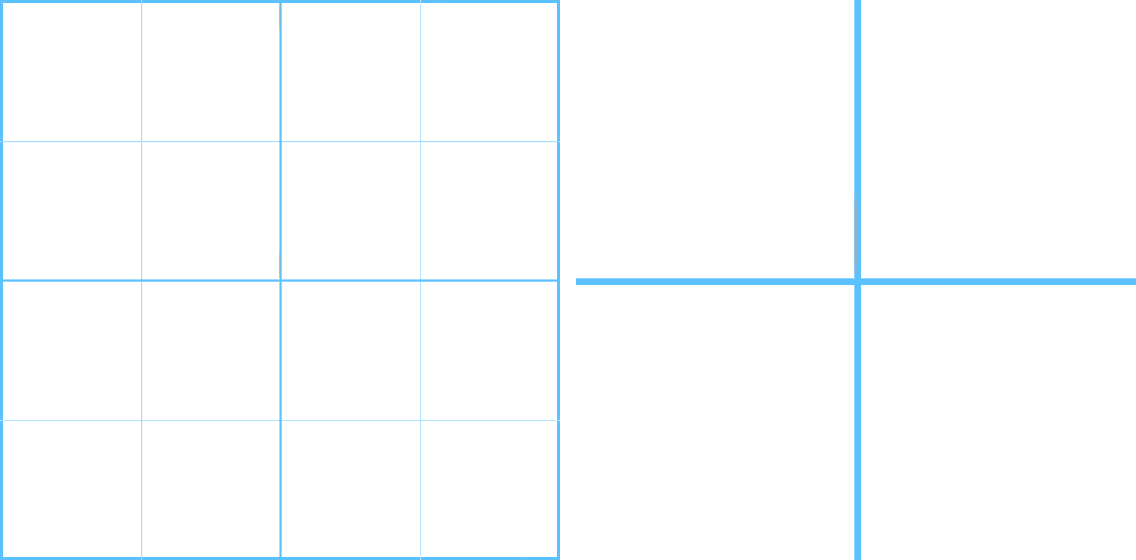
Left: the whole. Right: its middle third, enlarged.
A Shadertoy shader for this pattern:

```glsl
// Sky-blue ruled grid: four by four white cells, fine quarter lines, bold centre cross and frame.

const vec3 PAPER = vec3(1.0);
const vec3 BOLD_BLUE = vec3(0.36, 0.76, 1.0);
const vec3 FINE_BLUE = vec3(0.62, 0.85, 0.99);
const vec3 FADED_BLUE = vec3(0.71, 0.89, 0.99);
const vec3 WORN_GREY = vec3(0.60, 0.69, 0.76);
const vec3 WARM_SPECK = vec3(0.80, 0.72, 0.66);

const float FRAME_WIDTH = 0.0054;
const float CENTRE_WIDTH = 0.0040;
const float FINE_WIDTH = 0.00195;
const float CENTRE_POS = 0.501;
const float FIRST_FINE_POS = 0.2529;
const float FINE_SPACING = 0.498;
const float SPECK_CELLS = 128.0;
const float SPECK_CHANCE = 0.012;

float hash(vec2 p) {
    return fract(sin(dot(p, vec2(127.1, 311.7))) * 43758.5);
}

// Box-filtered coverage of a shape from its signed distance.
float coverage(float dist, float pixel) {
    return clamp(0.5 - dist / pixel, 0.0, 1.0);
}

float band(float x, float centre, float width, float pixel) {
    return coverage(abs(x - centre) - 0.5 * width, pixel);
}

void mainImage(out vec4 fragColor, in vec2 fragCoord) {
    vec2 uv = fragCoord / iResolution.xy;
    vec2 p = vec2(uv.x, 1.0 - uv.y); // measured from the upper left
    float pixel = 1.0 / min(iResolution.x, iResolution.y);
    vec3 color = PAPER;

    // Outer frame
    vec2 edge = min(p, 1.0 - p);
    float frame = coverage(min(edge.x, edge.y) - FRAME_WIDTH, pixel);
    color = mix(color, BOLD_BLUE, frame);

    // Fine quarter lines, the second of each pair paler
    for (int i = 1; i >= 0; i--) {
        float pos = FIRST_FINE_POS + float(i) * FINE_SPACING;
        float fine = max(band(p.x, pos, FINE_WIDTH, pixel),
                         band(p.y, pos, FINE_WIDTH, pixel));
        color = mix(color, i == 0 ? FINE_BLUE : FADED_BLUE, fine);
    }

    // Bold centre cross
    float upright = band(p.x, CENTRE_POS, CENTRE_WIDTH, pixel);
    float level = band(p.y, CENTRE_POS, CENTRE_WIDTH, pixel);
    float bold = max(upright, level);
    color = mix(color, BOLD_BLUE, bold);

    // Greyed stretches on the upright, at the top and above the crossing
    float worn = max(band(p.y, 0.030, 0.045, 0.012),
                     band(p.y, 0.473, 0.042, 0.012));
    float wornSide = band(p.x, CENTRE_POS - 0.25 * CENTRE_WIDTH,
                          0.5 * CENTRE_WIDTH, pixel);
    color = mix(color, WORN_GREY, 0.75 * worn * wornSide);

    // Rare warm specks on the bold lines
    vec2 cell = floor(p * SPECK_CELLS);
    vec2 local = (fract(p * SPECK_CELLS) - 0.5) / SPECK_CELLS;
    float speck = coverage(length(local) - 0.0015, pixel);
    speck *= step(hash(cell), SPECK_CHANCE) * max(frame, bold);
    color = mix(color, WARM_SPECK, 0.6 * speck);

    fragColor = vec4(color, 1.0);
}
```
